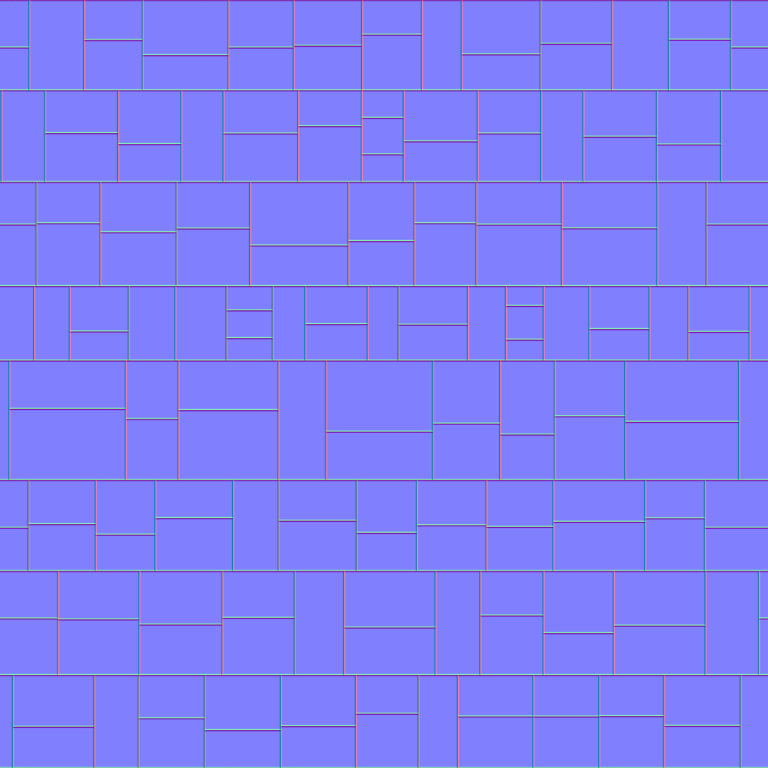
Write a Shadertoy shader that draws this texture map.

```glsl
const float rowEdge[9] = float[9](0.0, 0.121, 0.2565, 0.375, 0.5305, 0.6275, 0.763, 0.8825, 1.0);
const float rowCount[8] = float[8](12.0, 11.0, 11.0, 10.0, 16.0, 10.0, 13.0, 12.0);
const float rowStart[8] = float[8](0.026, 0.005, 0.018, 0.038, 0.031, 0.042, 0.073, 0.035);

float hash(vec2 p) {
    vec3 q = fract(p.xyx * vec3(0.1031, 0.1030, 0.0973));
    q += dot(q, q.yzx + 33.33);
    return fract((q.x + q.y) * q.z);
}

float nearer(float a, float b) {
    return abs(a) < abs(b) ? a : b;
}

// Uneven vertical joint; the index wraps so each row tiles
float jointX(float index, int row) {
    float count = rowCount[row];
    float jitter = 0.55 * (hash(vec2(mod(index, count), float(row) + 7.0)) - 0.5);
    return rowStart[row] + (index + jitter) / count;
}

// Steep wall on each side of a joint, from the signed distance to its centre
float bevel(float d) {
    return sign(d) * 3.5 * (1.0 - smoothstep(0.0009, 0.0016, abs(d)));
}

vec3 stoneNormal(vec2 p) {
    p = fract(p);

    // Course of stones
    int row = 0;
    for (int i = 1; i < 8; i++) row += int(p.y >= rowEdge[i]);
    float bottom = rowEdge[row];
    float height = rowEdge[row + 1] - bottom;
    float dy = nearer(p.y - bottom, p.y - bottom - height);

    // Stone within the course
    float index = floor((p.x - rowStart[row]) * rowCount[row]);
    if (p.x < jointX(index, row)) index -= 1.0;
    else if (p.x >= jointX(index + 1.0, row)) index += 1.0;
    float left = jointX(index, row);
    float right = jointX(index + 1.0, row);
    float dx = nearer(p.x - left, p.x - right);

    // Wide stones split once, sooner in tall courses; a few narrow ones split twice
    vec2 id = vec2(mod(index, rowCount[row]), float(row));
    float shift = hash(id + 31.0) - 0.5;
    float y = p.y - bottom;
    if (right - left > (height > 0.15 ? 0.066 : 0.074)) {
        dy = nearer(dy, y - height * (0.5 + 0.24 * shift));
    } else if (hash(id + 53.0) < 0.17) {
        dy = nearer(dy, y - height * (0.32 + 0.08 * shift));
        dy = nearer(dy, y - height * (0.70 + 0.08 * hash(id + 71.0) - 0.04));
    }
    return normalize(vec3(bevel(dx), bevel(dy), 1.0));
}

void mainImage(out vec4 fragColor, in vec2 fragCoord) {
    // Average a 6 by 6 grid slightly wider than one pixel for soft edges
    vec3 normal = vec3(0.0);
    for (int i = 0; i < 36; i++) {
        vec2 offset = (vec2(i % 6, i / 6) - 2.5) * 0.22;
        normal += stoneNormal((fragCoord + offset) / iResolution.xy) / 36.0;
    }
    fragColor = vec4(0.5 + 0.5 * normal, 1.0);
}
```
